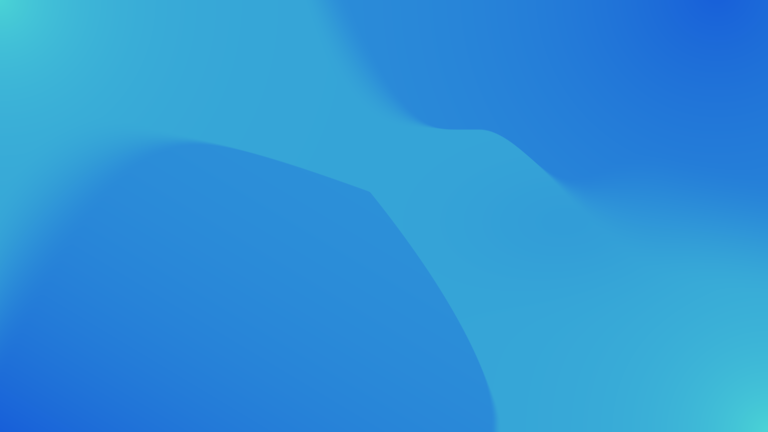
This background is drawn by a Shadertoy shader. Its source:

```glsl
// Two deep blue waves over a bright azure ground with aqua glowing corners.
// Each wave is a curved height edge whose softness varies along its length;
// one scalar tone is composited, then mapped to a two-colour ramp.

const vec3 DEEP_BLUE = vec3(0.09, 0.37, 0.85);
const vec3 AQUA      = vec3(0.29, 0.83, 0.84);

// Tones run from 0 (deep blue) to 1 (aqua).
const float GROUND_TONE = 0.59;
const float GLOW_TONE   = 0.41;
const float GLOW_REACH  = 0.20;
const float SHADE_TONE  = 0.07;
const float WAVE_TONE   = 0.467;

const vec2 CANVAS     = vec2(1.7778, 1.0);
const vec2 LOW_PEAK   = vec2(0.42, 0.674);
const vec2 HIGH_SHELF = vec2(1.06, 0.70);
const vec2 HIGH_DARK  = vec2(1.66, 1.02);
const vec2 SHADE_SPOT = vec2(1.33, 0.48);

// Top edge of the lower wave: steep on the left, a long slope on the right.
float lowTop(float x) {
    float left = max(LOW_PEAK.x - x, 0.0);
    float right = max(x - LOW_PEAK.x, 0.0);
    return LOW_PEAK.y - 3.0 * pow(left, 2.5)
         - 0.411 * right * right / (right + 0.226);
}

// Right edge of the lower wave, bulging near the base.
float lowSide(float y) {
    return 1.148 - 0.741 * pow(max(y - 0.03, 0.0), 1.45);
}

// Bottom edge of the upper wave: a curve, a shelf, then a step down.
float highBottom(float x) {
    float rise = 5.07 * pow(max(HIGH_SHELF.x - x, 0.0), 2.4);
    float stepDown = 0.153 * smoothstep(1.11, 1.37, x);
    return HIGH_SHELF.y + rise - stepDown - 0.22 * max(x - 1.34, 0.0);
}

float softEdge(float inside, float width) {
    return smoothstep(-width, width, inside);
}

float cornerGlow(vec2 p, vec2 corner) {
    return exp(-distance(p, corner) / GLOW_REACH);
}

// Tone rising from 0 at a dark corner towards the wave's edge.
float waveTone(float reach, float falloff) {
    return WAVE_TONE * (1.0 - exp(-reach / falloff));
}

void mainImage(out vec4 fragColor, in vec2 fragCoord) {
    vec2 p = fragCoord / iResolution.xy * CANVAS;
    float crisp = 1.0 / iResolution.y;

    // Ground with two glowing corners and a faint shade under the step
    vec2 shade = (p - SHADE_SPOT) / vec2(0.25, 0.14);
    float tone = GROUND_TONE - SHADE_TONE * exp(-dot(shade, shade));
    tone += GLOW_TONE * (cornerGlow(p, vec2(0.0, CANVAS.y))
                       + cornerGlow(p, vec2(CANVAS.x, 0.0)));

    // Lower wave, blurred on its left flank
    float flank = 1.0 - smoothstep(0.0, 0.62, p.x);
    float topWidth = crisp + 0.22 * flank * flank;
    float sideWidth = crisp + 0.01 * (1.0 - smoothstep(0.0, 0.15, p.y));
    float low = softEdge(lowTop(p.x) - p.y, topWidth)
              * softEdge(lowSide(p.y) - p.x, sideWidth);
    tone = mix(tone, waveTone(0.6 * p.x + p.y, 0.45), low);

    // Upper wave, blurred at both ends
    float highWidth = crisp + 0.13 * (1.0 - smoothstep(0.74, 1.02, p.x))
                    + 0.15 * smoothstep(1.24, 1.55, p.x);
    float high = softEdge(p.y - highBottom(p.x), highWidth);
    tone = mix(tone, waveTone(distance(p, HIGH_DARK), 0.5), high);

    fragColor = vec4(mix(DEEP_BLUE, AQUA, clamp(tone, 0.0, 1.0)), 1.0);
}
```
